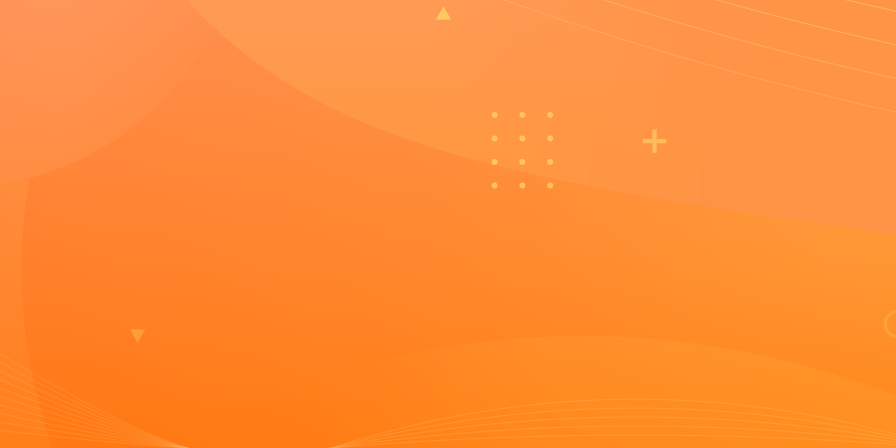
Reproduce this background procedurally as a WebGL 1 fragment shader.

```glsl
precision highp float;
// Warm orange banner with soft waves, fine contour lines and small geometric accents.
uniform vec2 u_resolution;

// Base gradient corners
const vec3 BOTTOM_LEFT = vec3(1.0, 0.465, 0.070);
const vec3 BOTTOM_RIGHT = vec3(1.0, 0.530, 0.100);
const vec3 TOP_LEFT = vec3(1.0, 0.550, 0.310);
const vec3 TOP_RIGHT = vec3(1.0, 0.600, 0.300);

// Layer colours
const vec3 WAVE_LOW = vec3(1.0, 0.595, 0.255);
const vec3 WAVE_HIGH = vec3(1.0, 0.605, 0.335);
const vec3 WAVE_RIGHT = vec3(1.0, 0.575, 0.275);
const vec3 GLOW_TINT = vec3(0.0, 0.030, 0.020);
const vec3 DISC_TINT = vec3(0.0, 0.035, 0.045);
const vec3 BAND_TINT = vec3(0.0, 0.030, 0.030);
const vec3 HILL_TINT = vec3(0.0, 0.028, 0.020);
const vec3 LINE_COLOR = vec3(1.0, 0.740, 0.400);
const vec3 ACCENT = vec3(1.0, 0.790, 0.370);

// Layout, in units of the canvas height
const vec2 DISC_CENTER = vec2(-0.104, 1.234);
const float DISC_RADIUS = 0.654;
const float WAVE_START = 0.417;
const vec2 DOT_ORIGIN = vec2(1.104, 0.586);
const vec2 DOT_STEP = vec2(0.062, 0.0525);
const float DOT_RADIUS = 0.0066;
const vec2 PLUS_CENTER = vec2(1.461, 0.685);
const vec2 PLUS_ARM = vec2(0.026, 0.0048);
const vec2 TRIANGLE_UP = vec2(0.990, 0.971);
const vec2 TRIANGLE_DOWN = vec2(0.307, 0.250);
const vec2 TRIANGLE_HALF = vec2(0.017, 0.0148);
const vec2 RING_CENTER = vec2(2.004, 0.277);
const float LINE_HALF_WIDTH = 0.0012;

// Antialiased coverage of a signed distance
float cover(float d) {
  return clamp(0.5 - d * u_resolution.y, 0.0, 1.0);
}

float stroke(float d) {
  return cover(abs(d) - LINE_HALF_WIDTH);
}

float boxDistance(vec2 p, vec2 halfSize) {
  vec2 q = abs(p) - halfSize;
  return max(q.x, q.y);
}

// Isosceles triangle pointing up
float triangleDistance(vec2 p, vec2 halfSize) {
  vec2 sideNormal = normalize(vec2(2.0 * halfSize.y, halfSize.x));
  float side = dot(vec2(abs(p.x), p.y - halfSize.y), sideNormal);
  return max(side, -p.y - halfSize.y);
}

vec3 background(vec2 p) {
  float across = clamp(p.x * 0.5, 0.0, 1.0);
  vec3 color = mix(mix(BOTTOM_LEFT, BOTTOM_RIGHT, across),
                   mix(TOP_LEFT, TOP_RIGHT, across), p.y);
  vec2 g = (p - vec2(1.95, 0.46)) / vec2(0.65, 0.25);
  color += GLOW_TINT * exp(-dot(g, g));

  // Corner disc and the band below it
  float disc = cover(length(p - DISC_CENTER) - DISC_RADIUS);
  float bandEdge = 0.048 + 0.43 * (p.y - 0.4) * (p.y - 0.4);
  color += BAND_TINT * cover(p.x - bandEdge) * (1.0 - disc);
  color += DISC_TINT * disc * (1.0 - smoothstep(0.1, 0.55, p.x));

  // Upper wave
  float t = p.x - WAVE_START;
  float waveDepth = 0.32 * (1.0 - exp(-3.0 * t)) + 0.13 * t;
  vec3 wave = mix(WAVE_LOW, WAVE_HIGH, smoothstep(0.6, 1.05, p.y));
  wave = mix(wave, WAVE_RIGHT, smoothstep(0.9, 1.8, p.x));
  color = mix(color, wave, cover(0.8 * (1.0 - p.y - waveDepth)));

  // Lower hill
  float hill = 0.25 - 0.27 * (p.x - 1.3) * (p.x - 1.3);
  color += HILL_TINT * cover(p.y - hill) * smoothstep(0.7, 1.3, p.x);
  return color;
}

vec3 addLines(vec3 color, vec2 p) {
  // Descending arcs at the upper right
  float u = 2.0 - p.x;
  for (int i = 0; i < 4; i++) {
    float k = float(i);
    float y = 0.75 + 0.075 * k + 0.22 * u + 0.075 * u * u;
    color = mix(color, LINE_COLOR, stroke(p.y - y) * (0.45 + 0.12 * k));
  }
  // Fan at the lower left
  float spread = pow(max(1.0 - p.x / 0.42, 0.0), 1.2);
  for (int i = 0; i < 10; i++) {
    float y = (0.21 - 0.019 * float(i)) * spread;
    color = mix(color, LINE_COLOR, stroke(p.y - y) * 0.22 * step(0.001, spread));
  }
  // Nested arches along the bottom
  float s = (p.x - 1.42) / 0.68;
  for (int i = 0; i < 5; i++) {
    float y = (0.109 - 0.02 * float(i)) * (1.0 - s * s);
    color = mix(color, LINE_COLOR, stroke(p.y - y) * 0.28);
  }
  return color;
}

vec3 addAccents(vec3 color, vec2 p) {
  // Dot grid: 3 columns by 4 rows
  vec2 cell = clamp(floor((p - DOT_ORIGIN) / DOT_STEP + 0.5), vec2(0.0), vec2(2.0, 3.0));
  float dots = cover(length(p - DOT_ORIGIN - cell * DOT_STEP) - DOT_RADIUS);
  color = mix(color, ACCENT, dots * 0.9);

  vec2 q = p - PLUS_CENTER;
  float plus = min(boxDistance(q, PLUS_ARM), boxDistance(q, PLUS_ARM.yx));
  color = mix(color, ACCENT, cover(plus) * 0.75);

  color = mix(color, ACCENT, cover(triangleDistance(p - TRIANGLE_UP, TRIANGLE_HALF)));
  float down = triangleDistance(TRIANGLE_DOWN - p, TRIANGLE_HALF);
  color = mix(color, ACCENT, cover(down) * 0.4);

  float ring = abs(length(p - RING_CENTER) - 0.028) - 0.0035;
  return mix(color, ACCENT, cover(ring) * 0.28);
}

void main() {
  vec2 p = gl_FragCoord.xy / u_resolution.y;
  gl_FragColor = vec4(addAccents(addLines(background(p), p), p), 1.0);
}
```
